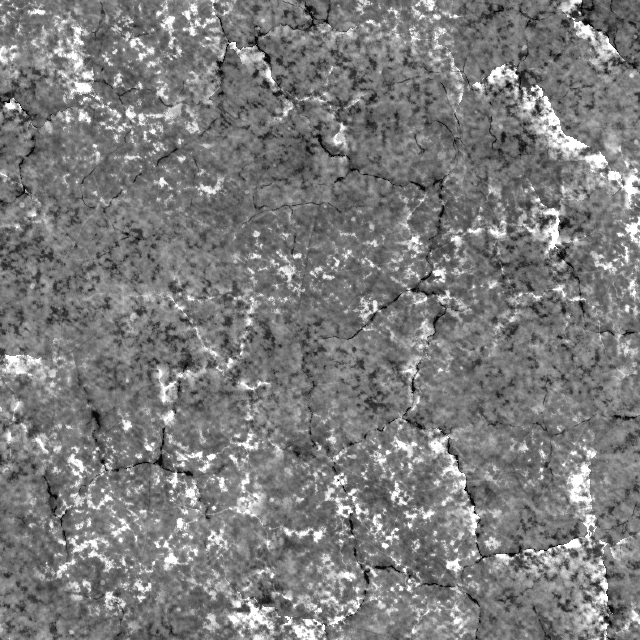
This texture is drawn by a Shadertoy shader. Its source:

```glsl
float hash(vec2 p) {
    return fract(sin(dot(p, vec2(127.1, 311.7))) * 43758.5453);
}

float noise(vec2 p) {
    vec2 i = floor(p), f = fract(p);
    f = f * f * (3.0 - 2.0 * f);
    return mix(mix(hash(i), hash(i + vec2(1, 0)), f.x),
               mix(hash(i + vec2(0, 1)), hash(i + vec2(1, 1)), f.x), f.y);
}

float fbm(vec2 p) {
    float sum = 0.0, amp = 0.516;
    for (int i = 0; i < 5; i++) {
        sum += amp * noise(p);
        p = mat2(1.6, 1.2, -1.2, 1.6) * p + 17.3;
        amp *= 0.5;
    }
    return sum;
}

vec2 cellPoint(vec2 cell) {
    return 0.12 + 0.76 * vec2(hash(cell), hash(cell + 53.7));
}

// Distance to the nearest cell border, and the direction across it
vec3 cracks(vec2 p, float scale) {
    vec2 cell = floor(p * scale), local = fract(p * scale);
    vec2 nearCell = vec2(0), toNear = vec2(0);
    float best = 8.0;
    for (int y = -1; y <= 1; y++)
    for (int x = -1; x <= 1; x++) {
        vec2 g = vec2(x, y);
        vec2 r = g + cellPoint(cell + g) - local;
        if (dot(r, r) < best) {
            best = dot(r, r);
            nearCell = g;
            toNear = r;
        }
    }
    vec3 border = vec3(8.0, 0.0, 0.0);
    for (int y = -2; y <= 2; y++)
    for (int x = -2; x <= 2; x++) {
        vec2 g = nearCell + vec2(x, y);
        vec2 r = g + cellPoint(cell + g) - local;
        if (x != 0 || y != 0) {
            vec2 normal = normalize(r - toNear);
            float d = dot(0.5 * (r + toNear), normal);
            if (d < border.x) border = vec3(d, normal);
        }
    }
    border.x /= scale;
    return border;
}

// Thin scratches along stretched noise contours
float hairlines(vec2 uv) {
    float lines = 0.0;
    for (int i = 0; i < 6; i++) {
        float k = float(i), a = 0.5 + k * 0.83;
        vec2 q = mat2(cos(a), sin(a), -sin(a), cos(a)) * uv;
        float v = noise(q * vec2(3.0, 11.0) + k * 31.0) + 0.07 * noise(uv * 45.0);
        float mask = smoothstep(0.42, 0.7, noise(uv * 7.0 + k * 19.0));
        lines += mask * smoothstep(0.02, 0.0, abs(v - 0.53));
    }
    return lines;
}

// Scattered round mineral grains
float specks(vec2 uv) {
    vec2 cell = floor(uv * 48.0);
    vec2 centre = 0.25 + 0.5 * vec2(hash(cell + 3.1), hash(cell + 8.4));
    float radius = mix(0.05, 0.19, hash(cell + 5.9));
    float d = length(fract(uv * 48.0) - centre) + 0.15 * (noise(uv * 180.0) - 0.5);
    return step(0.965, hash(cell + 71.0)) * smoothstep(radius + 0.06, radius - 0.06, d);
}

void mainImage(out vec4 fragColor, in vec2 fragCoord) {
    vec2 uv = fragCoord / iResolution.y;
    vec2 warp = vec2(fbm(uv * 6.0), fbm(uv * 6.0 + 40.0)) - 0.5;
    vec2 jag = vec2(fbm(uv * 45.0 + 3.0), fbm(uv * 45.0 + 31.0)) - 0.5;
    vec2 p = uv + 0.15 * warp + 0.025 * jag;
    float ragged = fbm(uv * 60.0 + 9.0);
    float grain = fbm(uv * 150.0 + 77.0);
    float flecks = smoothstep(0.4, 0.6, fbm(uv * 110.0 + 41.0));

    // Cloudy, mottled and grainy stone
    float tone = 0.452 + 0.17 * (fbm(uv * 5.0 + 5.0) - 0.5);
    tone += 0.2 * (fbm(uv * 26.0 + 2.0) - 0.5) + 0.16 * (ragged - 0.5);
    tone += 0.42 * (grain - 0.5);

    // Large cracks: crumbling pale crust on one side, shadow on the other
    vec3 large = cracks(p + 0.3, 5.0);
    float side = dot(large.yz, vec2(0.8, 0.6));
    float crust = smoothstep(0.54, 0.86, noise(uv * 4.5 + 11.0));
    float bloom = exp(-large.x / mix(0.006, 0.03, crust)) * smoothstep(-0.1, 0.5, side);
    float crumble = smoothstep(0.34, 0.66, 0.5 * (ragged + grain));
    tone += bloom * (0.1 + 0.85 * crust) * crumble;
    float open = smoothstep(0.36, 0.62, noise(uv * 5.0 + 23.0));
    float shade = exp(-large.x / 0.011) * smoothstep(0.2, -0.5, side);
    tone -= open * shade * (0.06 + 0.16 * flecks);
    float gap = smoothstep(0.0042, 0.0004, large.x + 0.006 * (ragged - 0.45));
    tone -= 0.33 * open * gap * (0.25 + 0.75 * flecks);

    // Smaller cracks, some dark and some dusted with pale mineral
    float small = cracks(p + 0.09 * warp.yx + 4.7, 9.0).x;
    float kind = noise(uv * 6.0 + 61.0);
    float thin = smoothstep(0.003, 0.0003, small);
    tone -= 0.26 * thin * smoothstep(0.46, 0.25, kind) * (0.2 + 0.8 * flecks);
    float dust = exp(-small / 0.007) * smoothstep(0.46, 0.64, 0.5 * (ragged + grain));
    float vein = 0.16 * thin * (0.3 + flecks) + 0.5 * dust;
    tone += vein * smoothstep(0.52, 0.76, kind);

    // Pale crumbs, dark pits, scratches and grains
    float patches = fbm(uv * 7.0 + 83.0);
    float crumbs = smoothstep(0.53, 0.68, 0.5 * (ragged + grain));
    float pits = smoothstep(0.46, 0.32, 0.5 * (ragged + grain));
    tone += 0.4 * crumbs * smoothstep(0.47, 0.68, patches);
    tone -= 0.16 * pits * smoothstep(0.52, 0.36, patches);
    tone += 0.075 * hairlines(uv) - 0.06 * hairlines(uv.yx + 6.0);
    tone += 0.24 * specks(uv);

    fragColor = vec4(vec3(clamp(tone, 0.04, 1.0)), 1.0);
}
```
